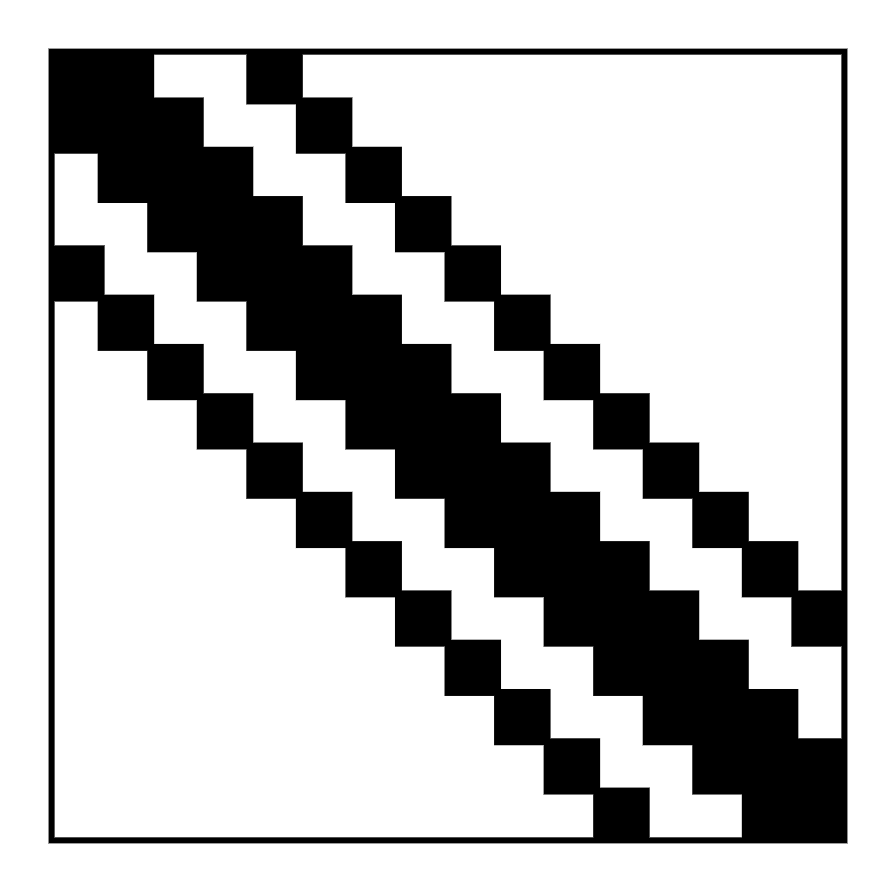
Write a Shadertoy shader that draws this pattern.

```glsl
const float CELLS = 16.0;                       // cells per side
const vec2  HALF_SIZE = vec2(0.4444, 0.4421);   // grid half extent, in canvas heights
const float FRAME_HALF_WIDTH = 0.0034;
const float CELL_OUTLINE = 0.0039;              // growth of each filled cell
const float CORE_OFFSET = 1.0;                  // reach of the central band
const float SIDE_OFFSET = 4.0;                  // distance of the thin side bands
const vec3  PAPER = vec3(1.0);
const vec3  INK = vec3(0.0);

// Box distance with square corners inside and out
float squareBox(vec2 p, vec2 halfSize) {
    vec2 d = abs(p) - halfSize;
    return max(d.x, d.y);
}

// Banded matrix: a thick diagonal and two thin parallels
bool isFilled(vec2 cell) {
    if (any(lessThan(cell, vec2(0.0))) || any(greaterThan(cell, vec2(CELLS - 1.0)))) return false;
    float offset = abs(cell.x - cell.y);
    return offset < CORE_OFFSET + 0.5 || abs(offset - SIDE_OFFSET) < 0.5;
}

// Distance to the nearest filled cell, including overlapping neighbours
float filledCells(vec2 p) {
    vec2 cellSize = 2.0 * HALF_SIZE / CELLS;
    vec2 home = floor((p + HALF_SIZE) / cellSize);
    float dist = 1.0;
    for (int y = -1; y <= 1; y++) {
        for (int x = -1; x <= 1; x++) {
            vec2 cell = home + vec2(x, y);
            if (isFilled(cell)) {
                vec2 center = (cell + 0.5) * cellSize - HALF_SIZE;
                dist = min(dist, squareBox(p - center, 0.5 * cellSize + CELL_OUTLINE));
            }
        }
    }
    return dist;
}

void mainImage(out vec4 fragColor, in vec2 fragCoord) {
    // Centered coordinates with rows counted downward
    vec2 p = (fragCoord - 0.5 * iResolution.xy) / iResolution.y;
    p.y = -p.y;

    // Outer frame, which also clips the cells
    float border = squareBox(p, HALF_SIZE);
    float frame = abs(border) - FRAME_HALF_WIDTH;
    float cells = max(filledCells(p), border - FRAME_HALF_WIDTH);

    // One pixel of edge smoothing
    float shape = min(frame, cells);
    float coverage = clamp(0.5 - shape * iResolution.y, 0.0, 1.0);
    fragColor = vec4(mix(PAPER, INK, coverage), 1.0);
}
```
